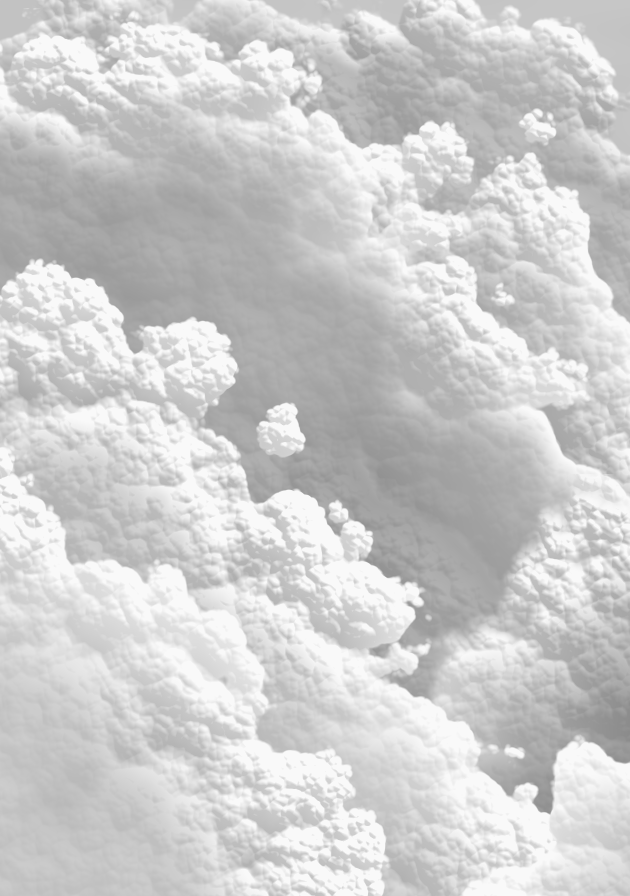
Reproduce this texture procedurally as a WebGL 2 fragment shader.

```glsl
#version 300 es
precision highp float;
// Towering banks of grey and white cumulus, lit from the upper right.

#define BANKS 7
#define OCTAVES 5
#define PUFF_SCALE 5.0     // largest puffs per canvas width
#define PUFF_HEIGHT 0.11   // height of the largest puffs
#define MEAN_HEIGHT 0.135  // height that falls on the ridge line
#define RELIEF 0.095       // strength of the directional light
#define CREASE 1.0         // darkening between puffs
#define RIM 0.06           // extra light along the ridges
#define LIGHT_DIR vec2(0.5, 0.866)
#define LIGHT_STEP 0.005
#define SKY_TONE 0.77

uniform vec2 u_resolution;
out vec4 fragColor;

// Ridges, front to back: the lower of two lines, y = x - y*px and y = z - w*px.
const vec4 RIDGES[BANKS] = vec4[](
    vec4(0.58, 0.60, 1.00, 1.85),
    vec4(0.21, 0.00, -1.40, -1.70),
    vec4(0.93, 0.35, 1.20, 1.32),
    vec4(0.54, 0.00, -0.32, -0.90),
    vec4(1.28, 0.00, 1.74, 1.15),
    vec4(1.13, 0.00, 2.60, 1.80),
    vec4(1.41, 0.00, 1.62, 0.36));

// Lit tone, shaded tone, depth of the fade, softness of the edge.
const vec4 TONES[BANKS] = vec4[](
    vec4(0.89, 0.73, 0.34, 0.007),
    vec4(0.88, 0.76, 0.25, 0.006),
    vec4(0.90, 0.73, 0.32, 0.005),
    vec4(0.82, 0.54, 0.34, 0.040),
    vec4(0.87, 0.62, 0.23, 0.006),
    vec4(0.87, 0.67, 0.22, 0.006),
    vec4(0.82, 0.68, 0.14, 0.009));

vec2 hash2(vec2 cell) {
    vec2 k = vec2(dot(cell, vec2(127.1, 311.7)), dot(cell, vec2(269.5, 183.3)));
    return fract(sin(k) * 43758.5);
}

// Broad soft variation from layered sines, about -1 to 1.
float drift(vec2 p) {
    float a = sin(4.1 * p.x + 2.3 * sin(3.7 * p.y + 1.0));
    float b = sin(6.3 * p.y - 3.1 * p.x + 1.7 * sin(5.9 * p.x));
    float c = sin(11.0 * p.x + 9.0 * p.y + 2.0 * a);
    return 0.45 * a + 0.35 * b + 0.2 * c;
}

// Smooth cellular noise: round domes with soft creases between them.
float domes(vec2 p) {
    vec2 cell = floor(p);
    float sum = 0.0;
    for (int j = -1; j <= 1; j++) {
        for (int i = -1; i <= 1; i++) {
            vec2 c = cell + vec2(i, j);
            vec2 toCentre = c + hash2(c) - p;
            sum += exp(-13.0 * dot(toCentre, toCentre));
        }
    }
    return 1.0 + log(sum + 1e-7) / 13.0;
}

// Puffs upon puffs; small ones grow mostly on the tops of large ones.
float billow(vec2 p, float gain) {
    float height = 0.0, amplitude = PUFF_HEIGHT;
    p *= PUFF_SCALE;
    for (int i = 0; i < OCTAVES; i++) {
        vec2 bend = 0.11 * sin(2.3 * p.yx + vec2(0.7, 2.9));
        float dome = domes(p + bend);
        height += amplitude * dome;
        amplitude *= gain * clamp(0.4 + 0.85 * dome, 0.4, 1.15);
        p = mat2(1.62, 1.24, -1.24, 1.62) * p + vec2(5.3, 8.1);
    }
    return height;
}

// Signed depth below a ridge, positive inside the bank.
float ridgeDepth(vec2 p, vec4 r) {
    vec2 drop = (r.xz - r.yw * p.x - p.y) * inversesqrt(1.0 + r.yw * r.yw);
    return min(drop.x, drop.y);
}

void main() {
    vec2 p = gl_FragCoord.xy / u_resolution.x;
    float tone = 0.0, open = 1.0;

    for (int i = 0; i < BANKS; i++) {
        float depth = ridgeDepth(p, RIDGES[i]);
        if (depth < -0.13 || open < 0.004) continue;

        vec4 look = TONES[i];
        vec2 q = p + vec2(3.7, 1.9) * float(i);
        float haze = drift(q);
        float gain = 0.52 - 0.06 * haze;
        float height = billow(q, gain);
        float slope = (height - billow(q + LIGHT_DIR * LIGHT_STEP, gain)) / LIGHT_STEP;
        depth += height - MEAN_HEIGHT;

        // Bright, crisp tops sink into smooth grey shade.
        float fade = smoothstep(0.0, look.z, depth + 0.04 * haze);
        float crisp = mix(1.15, 0.5, smoothstep(-0.4, 0.6, haze));
        float detail = crisp * mix(1.0, 0.25, fade);
        float bank = mix(look.x, look.y, fade) + 0.03 * haze;
        bank += detail * RELIEF * clamp(slope, -1.5, 1.5);
        bank += CREASE * mix(1.0, 0.4, fade) * (height - MEAN_HEIGHT);
        bank += RIM * exp(-max(depth, 0.0) / 0.02);

        float cover = smoothstep(-look.w, look.w, depth);
        tone += open * cover * clamp(bank, 0.5, 0.975);
        open *= 1.0 - cover;
    }

    tone += open * (SKY_TONE + 0.03 * drift(p * vec2(1.0, 3.0)));
    fragColor = vec4(vec3(tone), 1.0);
}
```
